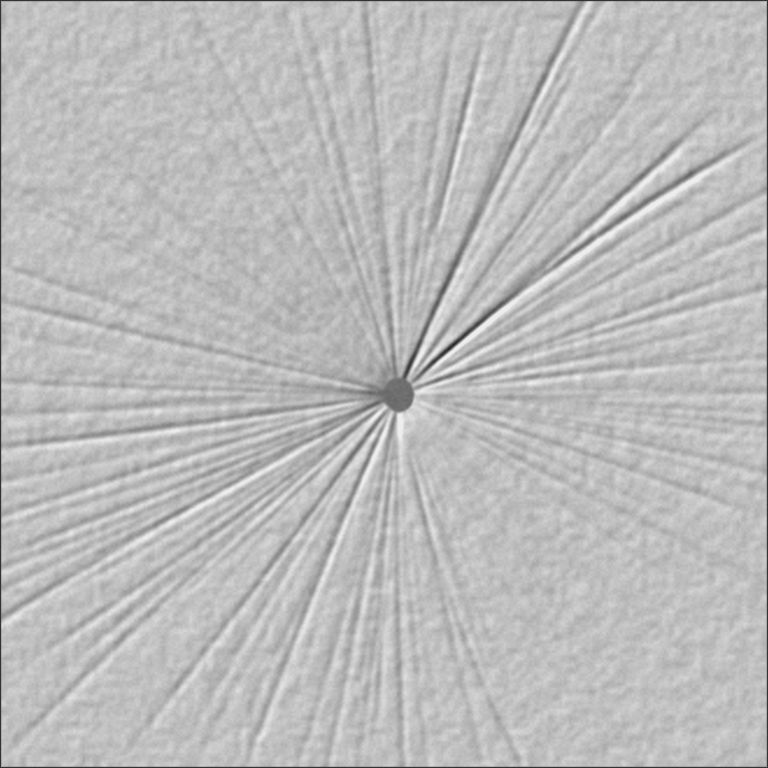
Reproduce this texture procedurally as a three.js fragment shader.

```glsl
varying vec2 vUv;

const vec2 HUB = vec2(0.519, 0.486);
const vec2 SHADE_AXIS = vec2(-0.7071, 0.7071);
const float BASE_GRAY = 0.752;
const float HUB_GRAY = 0.43;
const int FINE_COUNT = 120;

float hash(vec2 p) {
  vec3 q = fract(p.xyx * vec3(0.1031, 0.1030, 0.0973));
  q += dot(q, q.yzx + 33.33);
  return fract((q.x + q.y) * q.z);
}

float noise(vec2 p) {
  vec2 cell = floor(p);
  vec2 f = fract(p);
  f = f * f * (3.0 - 2.0 * f);
  float low = mix(hash(cell), hash(cell + vec2(1.0, 0.0)), f.x);
  float high = mix(hash(cell + vec2(0.0, 1.0)), hash(cell + 1.0), f.x);
  return mix(low, high, f.y);
}

float embossedNoise(vec2 p, float frequency) {
  vec2 q = p * frequency;
  return noise(q - SHADE_AXIS * 0.45) - noise(q + SHADE_AXIS * 0.45);
}

// Raised curved strand: dark on the shaded side, bright on the other
float fiber(vec2 p, float degrees, float bend, vec2 span, float strength) {
  float a = radians(degrees);
  vec2 dir = vec2(cos(a), sin(a));
  vec2 normal = vec2(-dir.y, dir.x);
  float along = dot(p, dir);
  float width = 0.0042 + 0.0045 * max(along, 0.0);
  float x = (dot(p, normal) - bend * along * (0.5 - along)) / width;
  float fade = smoothstep(span.x, span.x + 0.04, along)
             * (1.0 - smoothstep(span.y - 0.15, span.y, along));
  float relief = -2.3 * x * dot(normal, SHADE_AXIS) - 0.22;
  return strength * fade * relief * exp(-x * x);
}

// Sixteen strands given by the angle at which each one ends
float fiberSet(vec2 p, mat4 angles, float strength, float seed) {
  float sum = 0.0;
  float nearHub = 1.0 + 1.2 * exp(-length(p) / 0.07);
  for (int i = 0; i < 4; i++) {
    for (int j = 0; j < 4; j++) {
      vec2 id = vec2(float(i * 4 + j), seed);
      float bend = (hash(id) - 0.5) * 0.14;
      float reach = 0.52 + 0.25 * hash(id + 7.0);
      float power = strength * (0.7 + 0.6 * hash(id + 19.0));
      sum += fiber(p, angles[i][j], bend, vec2(0.0, reach), power * nearHub);
    }
  }
  return sum;
}

// Thin strands scattered all the way round
float fineFibers(vec2 p) {
  float sum = 0.0;
  for (int i = 0; i < FINE_COUNT; i++) {
    vec2 id = vec2(float(i), 41.0);
    float angle = (float(i) + 1.4 * hash(id)) * 360.0 / float(FINE_COUNT);
    float bend = (hash(id + 3.0) - 0.5) * 0.25;
    float start = 0.18 * hash(id + 11.0) - 0.03;
    float end = start + 0.25 + 0.4 * hash(id + 23.0);
    float power = 0.03 + 0.055 * hash(id + 31.0);
    sum += fiber(p, angle, bend, vec2(start, end), power);
  }
  return sum;
}

void main() {
  vec2 p = vUv - HUB;
  float r = length(p);
  float side = dot(p, SHADE_AXIS);

  mat4 boldAngles = mat4(41.7, 28.8, -18.7, -27.3, 64.8, 167.0, 209.3, 221.9,
                         247.7, 197.1, 202.3, 187.8, 216.4, 233.1, -89.0, 94.5);
  mat4 softAngles = mat4(118.0, 140.4, -3.0, 5.6, 19.7, 33.9, 61.4, 106.0,
                         183.0, 178.4, 52.3, -12.0, 16.0, -96.0, -100.7, 238.6);

  // Rough paper
  float gray = BASE_GRAY;
  gray += 0.075 * embossedNoise(vUv, 115.0);
  gray += 0.045 * embossedNoise(vUv + 3.7, 52.0);
  gray += 0.045 * (noise(vUv * 330.0) - 0.5);
  gray -= 0.035 * exp(-r * r / 0.05) * smoothstep(-0.1, 0.2, side);

  // Radiating strands
  gray += fineFibers(p);
  gray += fiberSet(p, boldAngles, 0.13, 5.0);
  gray += fiberSet(p, softAngles, 0.09, 17.0);
  gray += fiber(p, 36.3, 0.19, vec2(0.03, 0.62), 0.26);
  gray += fiber(p, 76.4, 0.03, vec2(0.2, 0.52), 0.22);
  gray += fiber(p, -71.6, -0.29, vec2(0.06, 0.58), 0.12);

  // Shaded rim and flat hub
  gray -= 0.16 * side / max(r, 0.001) * exp(-r * r / 0.0016);
  gray = clamp(gray, 0.16, 0.93);
  float lobes = 0.0025 * (noise(p * 90.0 + 20.0) - 0.5);
  float hubDistance = length(p * vec2(1.08, 0.94)) - 0.0215 - lobes;
  float hubMask = 1.0 - smoothstep(-0.003, 0.003, hubDistance);
  gray = mix(gray, HUB_GRAY + 0.05 * (noise(vUv * 330.0) - 0.5), hubMask);

  // Thin dark frame
  vec2 edge = min(vUv, 1.0 - vUv);
  float frame = 1.0 - smoothstep(0.0008, 0.0024, min(edge.x, edge.y));
  gray = mix(gray, 0.2, frame);

  gl_FragColor = vec4(vec3(gray), 1.0);
}
```
